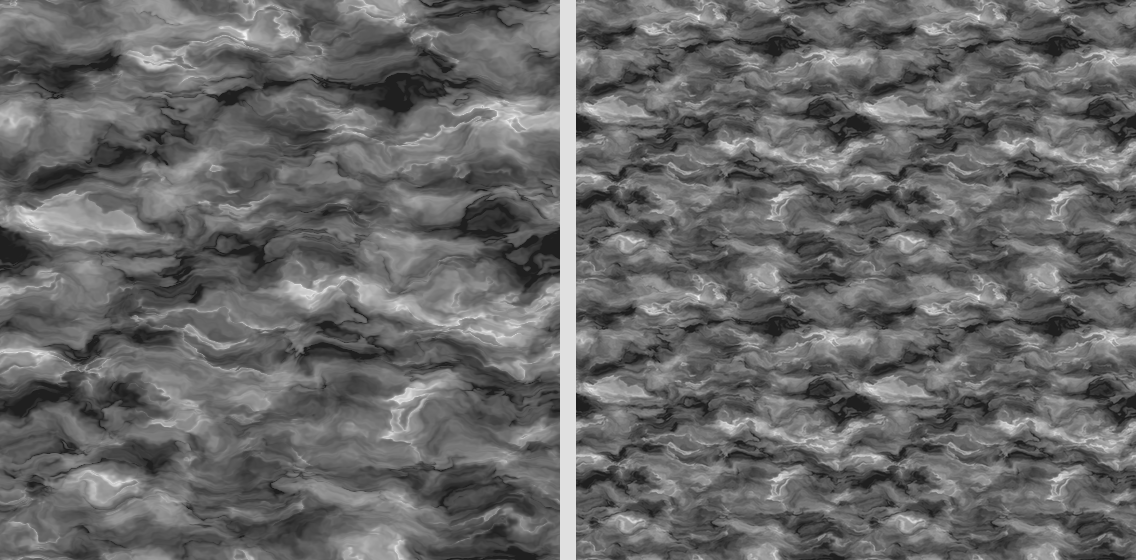
Left: one tile. Right: repeated 2 by 2.
A three.js fragment shader for this texture:

```glsl
#define STREAKS vec2(5.0, 12.0)
#define VEINS vec2(4.0, 10.0)
#define SWIRLS vec2(6.0, 8.0)
#define WARP vec2(0.075, 0.045)
#define BASE_TONE 0.395
#define CLOUD_CONTRAST 0.34
#define LIGHT_VEIN 0.33
#define DARK_VEIN 0.30
#define SHARP_SIDE 17.0
#define SOFT_SIDE 5.5
#define SWIRL_GAIN 0.5
#define GRAIN_GAIN 0.6

varying vec2 vUv;

float hash(vec2 p) {
  return fract(sin(dot(p, vec2(127.1, 311.7))) * 43758.5453);
}

// Unit gradient of a lattice cell, wrapped to the period
vec2 gradient(vec2 cell, vec2 period, float seed) {
  vec2 wrapped = floor(mod(cell + 0.5, period));
  float angle = 6.28318 * hash(wrapped + seed * vec2(1.37, 2.91));
  return vec2(cos(angle), sin(angle));
}

float wrapNoise(vec2 uv, vec2 period, float seed) {
  vec2 p = uv * period;
  vec2 cell = floor(p);
  vec2 f = p - cell;
  vec2 blend = f * f * f * (f * (f * 6.0 - 15.0) + 10.0);
  vec2 right = vec2(1.0, 0.0);
  vec2 up = vec2(0.0, 1.0);
  float a = dot(gradient(cell, period, seed), f);
  float b = dot(gradient(cell + right, period, seed), f - right);
  float c = dot(gradient(cell + up, period, seed), f - up);
  float d = dot(gradient(cell + 1.0, period, seed), f - 1.0);
  return mix(mix(a, b, blend.x), mix(c, d, blend.x), blend.y);
}

float fbm(vec2 uv, vec2 period, float gain, float seed) {
  float sum = 0.0;
  float amplitude = 1.0;
  for (int i = 0; i < 5; i++) {
    sum += amplitude * wrapNoise(uv, period, seed + float(i) * 7.0);
    amplitude *= gain;
    period *= 2.0;
  }
  return sum;
}

// Crease along the zero line of a field: crisp on one side, hazy on the other
float vein(float field) {
  return exp(-max(field * SHARP_SIDE, -field * SOFT_SIDE));
}

void main() {
  // Bend the sheet so that the streaks billow
  vec2 swirl = vec2(fbm(vUv, SWIRLS, SWIRL_GAIN, 3.0), fbm(vUv, SWIRLS, SWIRL_GAIN, 51.0));
  vec2 uv = vUv + WARP * swirl;

  float clouds = fbm(uv, STREAKS, GRAIN_GAIN, 101.0);
  float patches = fbm(uv, VEINS, GRAIN_GAIN, 151.0);

  // Light and dark veins fade in and out in opposite patches
  float lightVein = vein(fbm(uv, VEINS, GRAIN_GAIN, 203.0));
  float darkVein = vein(fbm(uv, VEINS, GRAIN_GAIN, 257.0));
  float light = lightVein * smoothstep(-0.15, 0.5, patches);
  float dark = darkVein * smoothstep(-0.15, 0.5, -patches);

  float tone = BASE_TONE + CLOUD_CONTRAST * clouds;
  tone += LIGHT_VEIN * light - DARK_VEIN * dark;
  gl_FragColor = vec4(vec3(clamp(tone, 0.12, 0.95)), 1.0);
}
```
